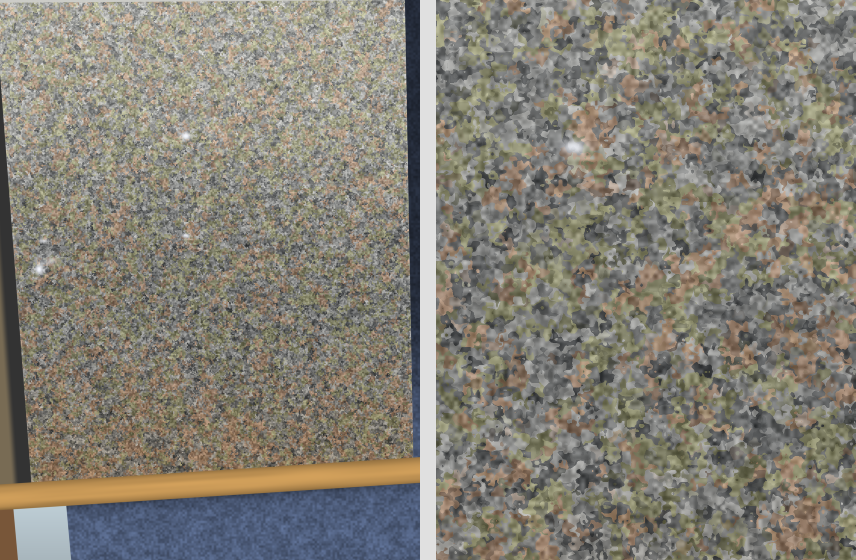
Left: the whole. Right: its middle third, enlarged.
Write a WebGL 1 fragment shader that draws this texture.

```glsl
precision highp float;
// Polished speckled granite slab resting on a wooden rail above blue carpet.
uniform vec2 u_resolution;

const float GRAIN = 0.0050;      // mineral size, in canvas heights
const float SPECKLE = 0.0027;    // fine crystal size
const float SPECKLE_GAIN = 0.28;
const float OLIVE_CUT = 0.57;    // higher means fewer olive grains
const float PINK_CUT = 0.66;
const vec3 DARK_MINERAL = vec3(0.23, 0.24, 0.25);
const vec3 PALE_MINERAL = vec3(0.69, 0.69, 0.68);
const vec3 OLIVE = vec3(0.53, 0.53, 0.39);
const vec3 PINK = vec3(0.61, 0.49, 0.40);
const vec3 VEIL = vec3(0.80, 0.80, 0.77);
const vec3 WOOD = vec3(0.76, 0.58, 0.33);
const vec3 POST = vec3(0.47, 0.42, 0.33);
const vec3 CARPET = vec3(0.31, 0.37, 0.49);
const vec3 PANEL = vec3(0.73, 0.79, 0.82);
const vec3 SHADOW = vec3(0.20, 0.20, 0.20);
const vec3 WALL = vec3(0.80, 0.80, 0.78);

float hash(vec2 p) {
  vec3 q = fract(p.xyx * 0.1031);
  q += dot(q, q.yzx + 33.33);
  return fract((q.x + q.y) * q.z);
}

vec2 hash2(vec2 p) {
  return vec2(hash(p), hash(p + 71.7));
}

float noise(vec2 p) {
  vec2 i = floor(p), f = fract(p);
  f = f * f * (3.0 - 2.0 * f);
  return mix(mix(hash(i), hash(i + vec2(1.0, 0.0)), f.x),
             mix(hash(i + vec2(0.0, 1.0)), hash(i + 1.0), f.x), f.y);
}

// Identity of the nearest scattered grain
vec2 grainId(vec2 p) {
  vec2 cell = floor(p), best = cell;
  float nearest = 9.0;
  for (int y = -1; y <= 1; y++) {
    for (int x = -1; x <= 1; x++) {
      vec2 id = cell + vec2(float(x), float(y));
      vec2 d = id + hash2(id) - p;
      float dist = dot(d, d);
      if (dist < nearest) {
        nearest = dist;
        best = id;
      }
    }
  }
  return best;
}

vec3 granite(vec2 p) {
  vec2 warp = vec2(noise(p / SPECKLE), noise(p / SPECKLE + 57.0)) - 0.5;
  vec2 id = grainId(p / GRAIN + warp * 1.4 + 20.0);
  float tone = mix(hash(id + 13.0), noise(id * 0.5 + 90.0), 0.25);
  vec3 col = mix(DARK_MINERAL, PALE_MINERAL, tone);

  // Coloured minerals gather in small clusters; pink grows downwards
  float olive = mix(hash(id + 31.0), noise(id * 0.43), 0.55);
  float pink = mix(hash(id + 47.0), noise(id * 0.38 + 40.0), 0.55);
  pink += 0.12 * (1.0 - smoothstep(0.15, 0.45, p.y));
  float shade = 0.78 + 0.40 * tone;
  col = mix(col, OLIVE * shade, 0.85 * smoothstep(-0.04, 0.04, olive - OLIVE_CUT));
  col = mix(col, PINK * shade, 0.85 * smoothstep(-0.04, 0.04, pink - PINK_CUT));
  col += (noise(p / SPECKLE + 130.0) - 0.5) * SPECKLE_GAIN;

  // Reflected room light, strongest at the top
  float sheen = smoothstep(0.42, 1.0, p.y + 0.05 * (noise(p * 5.0) - 0.5));
  col *= mix(0.95, 1.22, sheen);
  col *= mix(vec3(1.0, 0.95, 0.88), vec3(1.0), smoothstep(0.12, 0.42, p.y));
  return mix(col, VEIL, 0.04 + 0.24 * sheen);
}

float cover(float d) {
  return smoothstep(-0.7, 0.7, d * u_resolution.y);
}

float glint(vec2 p, vec2 centre, vec2 radius) {
  vec2 d = (p - centre) / radius;
  return exp(-min(dot(d, d), 40.0));
}

void main() {
  vec2 p = gl_FragCoord.xy / u_resolution.y;

  // Carpet, with shade beside the slab and under the rail
  float pile = 0.6 * noise(p / 0.004) + 0.4 * noise(p / 0.012);
  vec3 col = CARPET * (0.74 + 0.52 * pile);
  col *= mix(1.0, 0.45, smoothstep(0.12, 0.5, p.y));
  float railBase = 0.089 + 0.065 * p.x;
  col *= 1.0 - 0.3 * exp(-min(abs(p.y - railBase) / 0.012, 40.0));

  // Pale panel and post below the rail
  float lean = 0.09 * (0.09 - p.y);
  col = mix(col, PANEL * (0.9 + 1.2 * min(p.y, 0.1)), cover(0.119 + lean - p.x));
  col = mix(col, POST * vec3(1.0, 0.8, 0.68), cover(0.024 + lean - p.x));

  // Shadow gap and post left of the slab
  float aboveRail = cover(p.y - railBase - 0.02);
  float slabLeft = p.x - 0.0765 * (0.87 - p.y);
  float postEdge = 0.07 * (0.6 - p.y) - p.x;
  vec3 side = mix(SHADOW, POST, smoothstep(-0.002, 0.012, postEdge));
  col = mix(col, side, aboveRail * cover(0.35 - p.x));

  // Slab, sampled four times so small grains stay smooth
  vec3 stone = vec3(0.0);
  for (int i = 0; i < 4; i++) {
    vec2 offset = vec2(mod(float(i), 2.0), floor(float(i) / 2.0)) * 0.5 - 0.25;
    stone += 0.25 * granite(p + offset / u_resolution.y);
  }
  float slabRight = 0.723 + 0.0184 * (1.0 - p.y) - p.x;
  float edge = min(slabLeft, slabRight);
  stone += 0.10 * exp(-min(abs(edge) / 0.002, 40.0));
  col = mix(col, stone, cover(edge) * aboveRail);
  col = mix(col, WALL, cover(p.y - 0.995 - 0.007 * p.x) * cover(slabRight));

  // Lamp reflections
  float lamps = glint(p, vec2(0.332, 0.757), vec2(0.010, 0.007));
  lamps += 0.8 * glint(p, vec2(0.332, 0.579), vec2(0.008, 0.004));
  lamps += 0.6 * glint(p, vec2(0.077, 0.570), vec2(0.009, 0.004));
  lamps += glint(p, vec2(0.070, 0.519), vec2(0.008, 0.010));
  lamps += 0.4 * glint(p, vec2(0.088, 0.535), vec2(0.018, 0.008));
  col = mix(col, vec3(0.96, 0.97, 1.0), min(lamps, 1.0));

  // Rounded wooden rail
  float t = clamp((p.y - railBase) / 0.046, 0.0, 1.0);
  float streak = noise(vec2(p.x * 9.0, t * 7.0)) - 0.5;
  vec3 rail = WOOD * (0.76 + 1.2 * t * (1.0 - t) + 0.08 * streak);
  col = mix(col, rail, cover(p.y - railBase) * cover(railBase + 0.046 - p.y));

  gl_FragColor = vec4(clamp(col, 0.0, 1.0), 1.0);
}
```
